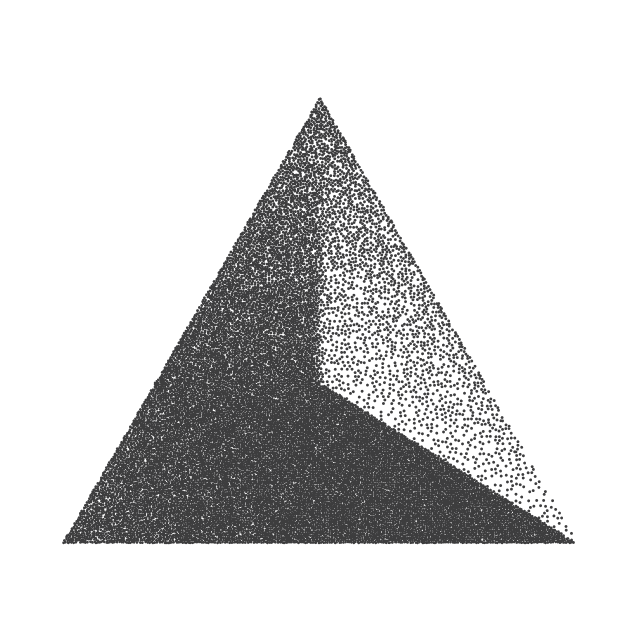
Give the GLSL for this background, as a WebGL 1 fragment shader.

```glsl
precision highp float;
// A stippled pyramid: round ink dots whose spacing shades a lit face, a dim face and a dark base.

uniform vec2 u_resolution;

#define APEX vec2(0.500, 0.848)
#define LEFT vec2(0.098, 0.151)
#define RIGHT vec2(0.902, 0.151)
#define RIDGE vec2(0.495, 0.404)
#define DOT_RADIUS 0.0022
#define CELLS 370.0
#define JITTER 0.64
#define CREASE_BLUR 0.016
#define PAPER vec3(1.0)
#define INK vec3(0.240, 0.240, 0.245)

// Three random values for a grid cell
vec3 hash3(vec2 cell) {
  vec3 p = fract(cell.xyx * vec3(0.1031, 0.1030, 0.0973));
  p += dot(p, p.yxz + 33.33);
  return fract((p.xxy + p.yzz) * p.zyx);
}

// Signed distance to the line from a to b, positive on its left
float leftOf(vec2 p, vec2 a, vec2 b) {
  vec2 along = normalize(b - a);
  return dot(p - a, vec2(-along.y, along.x));
}

// Distance inside the outline, negative outside
float insideOutline(vec2 p) {
  float sides = min(leftOf(p, RIGHT, APEX), leftOf(p, APEX, LEFT));
  return min(sides, leftOf(p, LEFT, RIGHT));
}

// Dot area per unit of paper; overlaps let it exceed one
float inkAmount(vec2 p) {
  float height = leftOf(p, RIDGE, RIGHT);
  float crease = leftOf(p, APEX, RIDGE);

  // Lit face: sparse along the ridge, fuller towards the apex and crease
  float lit = 0.14 + 1.35 * max(height, 0.0)
            + 0.13 * exp(-max(crease, 0.0) / 0.04);
  float rim = 1.0 - smoothstep(0.0, 0.005, leftOf(p, RIGHT, APEX));
  lit += rim * min(0.5, 2.5 * max(height, 0.0));

  // Dim face: deepens downwards, then to the right across the base
  float dim = mix(1.08, 0.70, smoothstep(0.40, 0.85, p.y));
  float base = 1.0 - smoothstep(0.32, 0.49, p.y);
  dim += 0.95 * base * smoothstep(0.10, 0.65, p.x);
  float border = 1.0 - smoothstep(0.0, 0.005, insideOutline(p));
  dim += 0.5 * border;

  float litSide = step(0.0, height) * smoothstep(-CREASE_BLUR, CREASE_BLUR, crease);
  return mix(dim, lit, litSide);
}

// Candidate dot in a cell: position in cell units, then rank
vec3 candidate(vec2 cell) {
  vec3 h = hash3(cell);
  return vec3(cell + 0.5 + JITTER * (h.xy - 0.5), h.z);
}

// A dot survives if none of lower rank lies within its spacing
bool survives(vec2 cell, vec3 self) {
  vec2 p = self.xy / CELLS;
  if (insideOutline(p) < 0.0) return false;
  float spacing = CELLS * DOT_RADIUS / sqrt(inkAmount(p));
  for (int j = -2; j <= 2; j++) {
    for (int i = -2; i <= 2; i++) {
      if (i == 0 && j == 0) continue;
      vec3 other = candidate(cell + vec2(float(i), float(j)));
      if (other.z < self.z && distance(other.xy, self.xy) < spacing) return false;
    }
  }
  return true;
}

void main() {
  float side = min(u_resolution.x, u_resolution.y);
  vec2 p = (gl_FragCoord.xy - 0.5 * u_resolution) / side + 0.5;
  float pixel = 1.0 / side;
  vec2 home = floor(p * CELLS);

  // Nearest surviving dot among the surrounding cells
  float nearest = 1.0;
  for (int j = -1; j <= 1; j++) {
    for (int i = -1; i <= 1; i++) {
      vec2 cell = home + vec2(float(i), float(j));
      vec3 spot = candidate(cell);
      float d = distance(p, spot.xy / CELLS);
      if (d < min(nearest, DOT_RADIUS + pixel) && survives(cell, spot)) nearest = d;
    }
  }

  float ink = clamp((DOT_RADIUS - nearest) / pixel + 0.5, 0.0, 1.0);
  gl_FragColor = vec4(mix(PAPER, INK, ink), 1.0);
}
```
